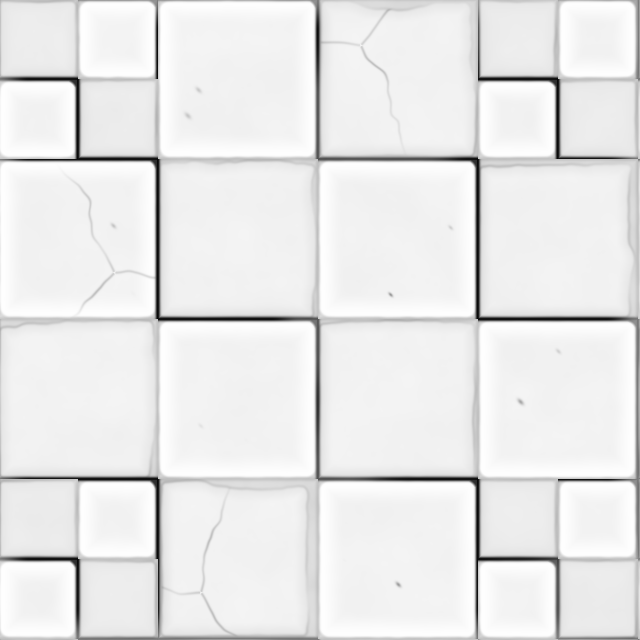
A Shadertoy shader for this texture map:

```glsl
// Pale stone paving: a checker of raised and sunken tiles with dark joints, chips and cracks.

const float GRID = 4.0;          // large tiles across and down
const float STONE = 0.948;       // flat face brightness
const float JOINT = 0.86;        // shallow joint brightness
const float SHADOW = 0.03;       // deep joint brightness
const float JOINT_WIDTH = 0.0135; // in large-tile units

float hash(vec2 p) {
    vec3 a = fract(vec3(p.xyx) * 0.1031);
    a += dot(a, a.yzx + 33.33);
    return fract((a.x + a.y) * a.z);
}

float noise(vec2 p) {
    vec2 i = floor(p), f = fract(p);
    f = f * f * (3.0 - 2.0 * f);
    return mix(mix(hash(i), hash(i + vec2(1, 0)), f.x),
               mix(hash(i + vec2(0, 1)), hash(i + vec2(1, 1)), f.x), f.y);
}

float fbm(vec2 p) {
    float sum = 0.0, weight = 0.5;
    for (int i = 0; i < 4; i++) {
        sum += weight * noise(p);
        p = mat2(1.6, 1.2, -1.2, 1.6) * p + 7.3;
        weight *= 0.5;
    }
    return sum;
}

float roundBox(vec2 p, vec2 low, vec2 high, float radius) {
    vec2 d = abs(p - 0.5 * (low + high)) - 0.5 * (high - low) + radius;
    return length(max(d, 0.0)) + min(max(d.x, d.y), 0.0) - radius;
}

float bell(float x, float width) {
    return exp(-x * x / (width * width));
}

// One long fracture and two short ones that leave an off-center hub
float cracks(vec2 q, vec2 seed) {
    vec2 v = q - vec2(0.23, -0.21);
    float amount = 0.0;
    for (int i = 0; i < 3; i++) {
        float k = float(i);
        float angle = 1.95 + 2.15 * k + 0.25 * (hash(seed + k) - 0.5);
        vec2 dir = vec2(cos(angle), sin(angle));
        float along = dot(v, dir);
        float bend = 0.13 * (noise(vec2(along * 4.0, k * 9.0 + seed.x)) - 0.5)
                   + 0.025 * (noise(vec2(along * 15.0, k * 5.0 + seed.y)) - 0.5);
        float across = dot(v, vec2(-dir.y, dir.x)) + bend * smoothstep(0.0, 0.25, along);
        float reach = i == 0 ? 0.8 : 0.45;
        float fade = smoothstep(0.0, 0.01, along) * (1.0 - smoothstep(reach * 0.6, reach, along));
        float depth = 0.06 + 0.14 * noise(vec2(along * 6.0, k + seed.y));
        amount = max(amount, depth * fade * bell(across, 0.009));
    }
    return amount;
}

// Small dents scattered on a face
float pits(vec2 q, vec2 seed) {
    float amount = 0.0;
    for (int i = 0; i < 2; i++) {
        vec2 s = seed + float(i) * 4.7;
        vec2 center = 0.7 * (vec2(hash(s), hash(s + 2.3)) - 0.5);
        vec2 v = q - center;
        float size = mix(0.01, 0.018, hash(s + 6.1));
        amount = max(amount, 0.4 * hash(s + 9.4) * bell(length(v + v.yx * 0.3), size));
    }
    return amount;
}

float stoneTile(vec2 p, float pixel) {
    // Corner cells are split into four small tiles
    vec2 cell = floor(p);
    vec2 outer = step(1.4, abs(cell - 1.5));
    bool isSplit = outer.x * outer.y > 0.5;
    float size = isSplit ? 0.5 : 1.0, halfSize = 0.5 * size;
    vec2 tile = floor(p / size);
    vec2 q = p - (tile + 0.5) * size;
    bool raised = mod(tile.x + tile.y, 2.0) < 0.5;
    bool broken = !isSplit && cell.x < 2.5 && mod(2.0 * cell.x + cell.y, 5.0) == 2.0;
    vec2 seed = tile + size * 17.0;

    // Outline: sunken tiles are worn along the top and right
    vec2 low = vec2(0.01 - halfSize), high = -low;
    if (!raised) {
        float wear = size * size * (broken ? 0.06 : 0.015 + 0.045 * hash(seed));
        vec2 rough = vec2(fbm(vec2(p.y * 2.5, seed.x)), fbm(vec2(p.x * 2.5, seed.y + 20.0)));
        high -= wear * smoothstep(0.25, 0.7, rough);
        low += broken ? 0.02 * rough : vec2(0.0);
    }
    float ripple = 0.006 * (noise(p * 16.0) - 0.5);
    float d = roundBox(q, low, high, raised ? 0.065 : 0.03) + ripple;

    // Face: bright rim when raised, dim rim when sunken
    float inner = smoothstep(0.0, raised ? 0.16 : 0.09, -d);
    float face = mix(raised ? 1.0 : 0.91, isSplit && !raised ? 0.925 : STONE, inner);
    face += 0.028 * (fbm(p * 4.0) - 0.47) * inner;
    if (broken) {
        vec2 flip = 1.0 - 2.0 * step(vec2(0.5, 1.5), cell.xx);
        face -= cracks(q * flip, seed);
    }
    if (raised && !isSplit) face -= pits(q, seed) * step(1.5, cell.x + cell.y);

    // Shallow joint and chipped border
    float soft = max(pixel, 0.012);
    float joint = smoothstep(-soft, soft, d);
    float shade = mix(face, JOINT + 0.06 * (fbm(p * 6.0) - 0.5), joint);
    shade -= (raised ? 0.04 : 0.13) * noise(p * 4.0 + 4.0) * bell(d, 0.011);
    vec2 border = halfSize - abs(q);
    shade -= 0.09 * bell(min(border.x, border.y), 0.014);

    // Deep joint above and to the right of raised tiles, shallower at the canvas rim
    vec2 gap = raised ? halfSize - q : halfSize + q;
    float edge = min(gap.x, gap.y);
    vec2 rim = min(p, GRID - p);
    float strength = mix(0.6, 1.0, smoothstep(0.25, 0.55, noise(p * 1.7 + 2.5)));
    strength *= mix(0.4, 1.0, smoothstep(0.0, 0.2, min(rim.x, rim.y)));
    if (!raised) shade -= 0.06 * strength * exp(-edge / 0.035);
    float corner = raised ? 0.8 * joint * step(0.0, min(q.x, q.y)) : 0.0;
    return mix(shade, SHADOW, strength * max(bell(edge, JOINT_WIDTH), corner));
}

void mainImage(out vec4 fragColor, in vec2 fragCoord) {
    vec2 p = GRID * fragCoord / iResolution.xy + vec2(0.014, -0.006);
    float shade = stoneTile(mod(p, GRID), GRID / iResolution.y);
    fragColor = vec4(vec3(clamp(shade, 0.0, 1.0)), 1.0);
}
```
